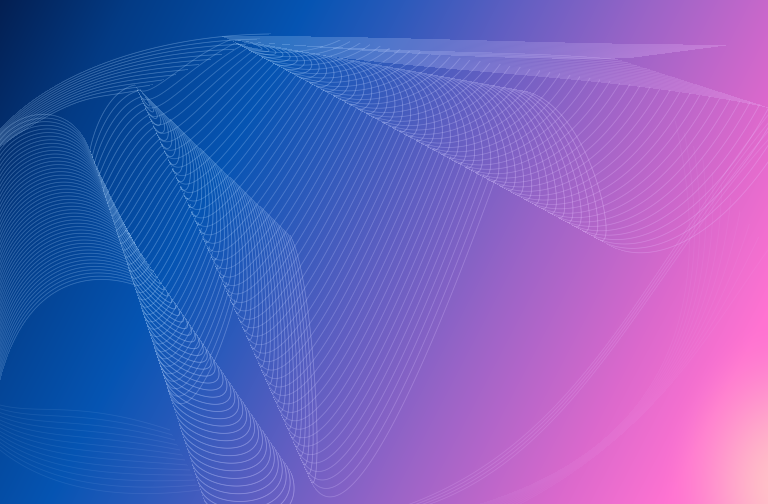
A Shadertoy shader for this background:

```glsl
// Draws folded sheets of fine pale lines over a diagonal navy, blue, violet and pink gradient.

const float CANVAS_HEIGHT = 5.04;   // canvas is 7.68 x 5.04 units, y runs downward
const float LINE_WIDTH = 0.0095;
const float LINE_OPACITY = 0.46;
const float GRADIENT_TILT = 0.52;
const float SCAN_START = 0.001;     // skips the tip where both borders may meet
const int SCAN_STEPS = 32;
const vec3 MIDNIGHT = vec3(0.01, 0.12, 0.32);
const vec3 NAVY = vec3(0.01, 0.23, 0.52);
const vec3 AZURE = vec3(0.02, 0.33, 0.70);
const vec3 BLUE = vec3(0.16, 0.35, 0.73);
const vec3 INDIGO = vec3(0.38, 0.37, 0.76);
const vec3 VIOLET = vec3(0.60, 0.39, 0.78);
const vec3 ORCHID = vec3(0.86, 0.41, 0.80);
const vec3 PINK = vec3(1.00, 0.45, 0.82);
const vec3 BLUSH = vec3(1.00, 0.76, 0.78);
const vec3 COOL_LINE = vec3(0.70, 0.85, 1.00);
const vec3 WARM_LINE = vec3(0.92, 0.76, 1.00);

float cross2(vec2 a, vec2 b) { return a.x * b.y - a.y * b.x; }

float ramp(float from, float to, float x) { return clamp((x - from) / (to - from), 0.0, 1.0); }

vec2 bezier(mat4x2 c, float s) {
    float r = 1.0 - s;
    return c * vec4(r * r * r, 3.0 * r * r * s, 3.0 * r * s * s, s * s * s);
}

vec2 bezierTangent(mat4x2 c, float s) {
    float r = 1.0 - s;
    return 3.0 * (r * r * (c[1] - c[0]) + 2.0 * r * s * (c[2] - c[1]) + s * s * (c[3] - c[2]));
}

// Zero where p lies on the straight ruling joining both border curves at s
float rulingSide(vec2 p, mat4x2 a, mat4x2 span, float s) {
    return cross2(p - bezier(a, s), bezier(span, s));
}

// Coverage of the blended curves at one point of a sheet
float curveCoverage(vec2 p, mat4x2 a, mat4x2 span, float s, float gaps, float pixel) {
    vec2 ruling = bezier(span, s);
    float t = dot(p - bezier(a, s), ruling) / max(dot(ruling, ruling), 1e-9);
    if (abs(t - 0.5) > 0.5 + 0.3 / gaps) return 0.0;
    vec2 tangent = bezierTangent(a, s) + t * bezierTangent(span, s);
    float spacing = abs(cross2(ruling, tangent)) / max(length(tangent), 1e-4) / gaps;
    float soft = max(LINE_WIDTH, pixel);
    float dist = abs(t * gaps - round(t * gaps)) * spacing;
    float crisp = (1.0 - smoothstep(0.0, soft, dist)) * LINE_WIDTH / soft;
    float dense = min(LINE_WIDTH / max(spacing, 1e-4), 1.0);
    return mix(dense, crisp, smoothstep(0.8, 2.2, spacing / soft));
}

// Family of curves blended from border a to border b; folds overlap as several roots
float sheet(vec2 p, mat4x2 a, mat4x2 b, float gaps, float pixel) {
    mat4x2 span = b - a;
    float sum = 0.0, s0 = SCAN_START, f0 = rulingSide(p, a, span, s0);
    for (int i = 1; i <= SCAN_STEPS; i++) {
        float s1 = float(i) / float(SCAN_STEPS);
        float f1 = rulingSide(p, a, span, s1);
        if ((f0 < 0.0) != (f1 < 0.0)) {
            float lo = s0, hi = s1, fLo = f0, fHi = f1;
            for (int k = 0; k < 2; k++) {
                float mid = mix(lo, hi, fLo / (fLo - fHi));
                float fMid = rulingSide(p, a, span, mid);
                if ((fMid < 0.0) == (fLo < 0.0)) { lo = mid; fLo = fMid; }
                else { hi = mid; fHi = fMid; }
            }
            float root = mix(lo, hi, fLo / (fLo - fHi));
            sum += curveCoverage(p, a, span, root, gaps, pixel);
        }
        s0 = s1;
        f0 = f1;
    }
    return sum;
}

vec3 background(vec2 p, float g) {
    vec3 col = mix(MIDNIGHT, NAVY, ramp(0.0, 1.3, g));
    col = mix(col, AZURE, ramp(1.3, 3.1, g));
    col = mix(col, BLUE, ramp(3.1, 4.0, g));
    col = mix(col, INDIGO, ramp(4.0, 5.2, g));
    col = mix(col, VIOLET, ramp(5.2, 6.5, g));
    col = mix(col, ORCHID, ramp(6.5, 8.2, g));
    col = mix(col, PINK, ramp(8.2, 9.3, g));
    float glow = 1.0 - smoothstep(0.0, 1.25, length((p - vec2(7.85, 4.85)) * vec2(1.0, 0.75)));
    return mix(col, BLUSH, glow);
}

void mainImage(out vec4 fragColor, in vec2 fragCoord) {
    float pixel = CANVAS_HEIGHT / iResolution.y;
    vec2 p = vec2(fragCoord.x, iResolution.y - fragCoord.y) * pixel;

    // Left sheet and crest
    float ink = 0.6 * sheet(p, mat4x2(0, 1.35, 0.2, 1.1, 0.7, 1.0, 0.9, 1.5), mat4x2(0, 3.8, 0.25, 2.8, 0.9, 2.7, 1.35, 2.85), 48.0, pixel);
    ink += 0.7 * sheet(p, mat4x2(-0.05, 1.35, 0.5, 0.7, 1.6, 0.35, 2.7, 0.34), mat4x2(-0.05, 1.5, 0.8, 0.9, 0.9, 1.0, 1.4, 0.9), 11.0, pixel);
    // First fold and the slope behind it
    ink += sheet(p, mat4x2(0.9, 1.5, 1.0, 1.8, 1.4, 2.5, 1.25, 2.3), mat4x2(2.05, 5.04, 2.17, 5.4, 3.15, 5.3, 2.9, 4.7), 42.0, pixel);
    ink += 0.7 * sheet(p, mat4x2(0.9, 1.5, 0.95, 1.25, 1.1, 0.9, 1.35, 0.85), mat4x2(1.68, 3.9, 1.85, 4.35, 2.2, 3.6, 2.35, 3.0), 36.0, pixel);
    // Second fold and the wide central sheet
    ink += 0.8 * sheet(p, mat4x2(1.35, 0.85, 1.45, 1.08, 1.6, 1.15, 1.4, 0.9), mat4x2(3.1, 4.8, 3.25, 5.1, 3.15, 2.8, 2.9, 2.35), 44.0, pixel);
    ink += 0.6 * sheet(p, mat4x2(1.35, 0.85, 1.45, 1.08, 1.8, 0.6, 2.3, 0.4), mat4x2(3.1, 4.8, 3.4, 5.4, 4.0, 4.4, 4.95, 1.8), 48.0, pixel);
    // Third fold and the sheet to the right
    ink += 0.8 * sheet(p, mat4x2(2.3, 0.4, 2.45, 0.48, 2.8, 0.55, 2.5, 0.42), mat4x2(6.0, 2.4, 6.2, 2.51, 5.9, 1.0, 5.2, 0.9), 44.0, pixel);
    ink += 0.6 * sheet(p, mat4x2(2.3, 0.4, 2.7, 0.62, 3.2, 0.5, 3.4, 0.4), mat4x2(6.0, 2.4, 6.5, 2.75, 7.3, 2.4, 8.0, 1.1), 46.0, pixel);
    // Bundles that part into two tips at the upper right
    ink += 0.6 * sheet(p, mat4x2(2.2, 0.36, 4.0, 0.36, 5.5, 0.45, 7.3, 0.45), mat4x2(2.3, 0.4, 4.0, 0.55, 5.3, 0.6, 6.3, 0.58), 14.0, pixel);
    ink += 0.6 * sheet(p, mat4x2(2.3, 0.4, 4.0, 0.55, 5.3, 0.5, 6.2, 0.6), mat4x2(2.3, 0.4, 4.0, 0.75, 6.0, 0.7, 7.7, 1.08), 16.0, pixel);
    // Sweeping arcs at the lower right, faint waves at the lower left
    ink += 0.4 * sheet(p, mat4x2(4.1, 5.04, 5.8, 4.4, 6.4, 2.8, 7.68, 1.15), mat4x2(4.3, 5.04, 5.8, 4.5, 6.5, 2.7, 7.68, 1.4), 3.0, pixel);
    ink += 0.15 * sheet(p, mat4x2(4.8, 5.04, 6.2, 4.6, 7.3, 3.6, 6.75, 1.2), mat4x2(5.2, 5.04, 6.6, 4.3, 7.1, 3.3, 7.68, 2.5), 10.0, pixel);
    ink += 0.2 * sheet(p, mat4x2(0, 4.05, 0.4, 4.15, 0.8, 4.0, 1.7, 4.3), mat4x2(0, 4.5, 0.5, 4.9, 1.2, 5.0, 2.0, 4.9), 12.0, pixel);

    float g = p.x + GRADIENT_TILT * p.y;
    vec3 lineColor = mix(COOL_LINE, WARM_LINE, ramp(3.0, 7.0, g));
    fragColor = vec4(mix(background(p, g), lineColor, 1.0 - exp(-LINE_OPACITY * ink)), 1.0);
}
```
